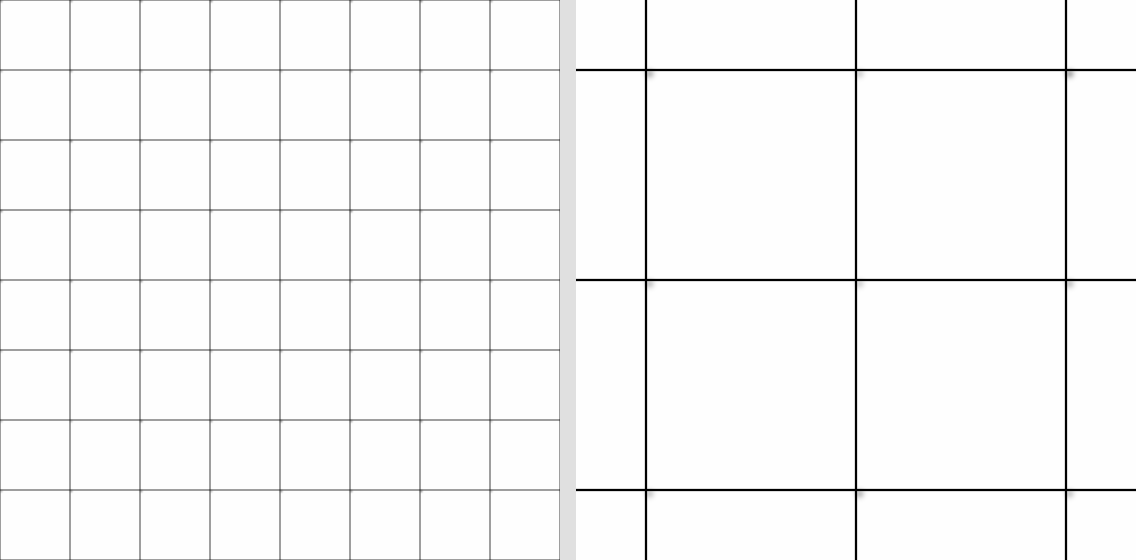
Left: the whole. Right: its middle third, enlarged.
Reproduce this pattern procedurally as a three.js fragment shader.

```glsl
// Thin black square grid, eight by eight, on white with faint smudges at the crossings
varying vec2 vUv;

float hash(vec2 p) {
  return fract(sin(dot(p, vec2(127.1, 311.7))) * 43758.5453);
}

// Share of a pixel-wide box covered by a line of the given half width
vec2 lineCoverage(vec2 offset, float halfWidth, vec2 pixel) {
  vec2 upper = min(offset + 0.5 * pixel, vec2(halfWidth));
  vec2 lower = max(offset - 0.5 * pixel, vec2(-halfWidth));
  return clamp((upper - lower) / pixel, 0.0, 1.0);
}

void main() {
  vec2 grid = vUv * 8.0;
  vec2 pixel = max(fwidth(grid), vec2(0.0001));
  vec2 crossing = floor(grid + 0.5);
  vec2 offset = grid - crossing;

  // Soft grey smudge just right of and below each crossing
  vec2 fromSmudge = (offset - vec2(0.018, -0.018)) / 0.022;
  float strength = mix(0.18, 0.38, hash(crossing));
  float smudge = strength * exp(-dot(fromSmudge, fromSmudge));
  vec3 color = mix(vec3(0.998), vec3(0.2), smudge);

  // Hairlines centred on the cell borders
  vec2 ink = lineCoverage(offset, 0.0054, pixel);
  color *= (1.0 - ink.x) * (1.0 - ink.y);

  gl_FragColor = vec4(color, 1.0);
}
```
